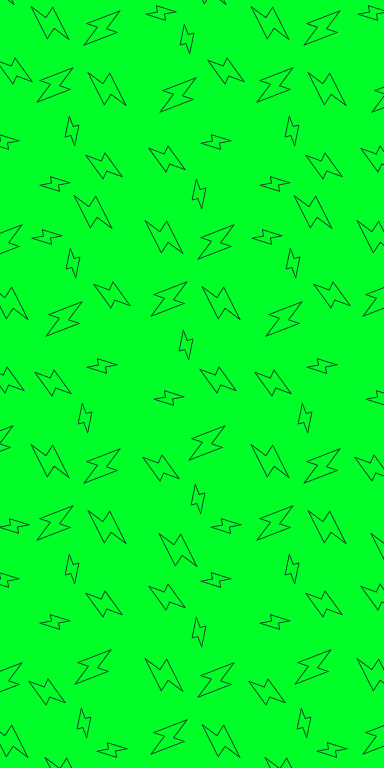
Write a WebGL 2 fragment shader that draws this pattern.

```glsl
#version 300 es
precision highp float;

uniform vec2 u_resolution;
out vec4 outColor;

const vec3 GREEN = vec3(0.0, 1.0, 0.16);
const vec3 INK = vec3(0.12, 0.12, 0.11);

// Lengths are in design units, measured from the top left.
const float CANVAS_HEIGHT = 768.0;
const float LINE_WIDTH = 0.82;
const float BOLT_REACH = 28.0;
const float ROW_PITCH = 438.0;
const vec2 COLUMN_PITCH = vec2(220.0, 212.0);   // even, odd columns
const vec2 EVEN_ORIGIN = vec2(50.0, 23.0);
const vec2 ODD_ORIGIN = vec2(164.0, -201.0);

// The bolts that change on every second row.
const int SWAP_FIRST = 7;
const int SWAP_LAST = 11;
const vec2 SWAP_SHIFT = vec2(0.0, 17.0);
const vec2 UPRIGHT_SHIFT = vec2(11.0, 5.0);

// Bolt kinds; the first four swap in pairs.
const int RISING = 0;
const int STEEP = 1;
const int SLANTED = 2;
const int FLAT = 3;
const int UPRIGHT = 4;

// Tip, notch and shoulder of each kind; the other half is a half turn.
const vec2 OUTLINE[15] = vec2[15](
    vec2(18.0, -17.2), vec2(4.6, 0.8), vec2(15.2, 4.4),
    vec2(-19.0, -16.5), vec2(-4.1, -5.3), vec2(2.7, -15.8),
    vec2(-18.2, -10.7), vec2(-2.7, -5.0), vec2(1.0, -13.0),
    vec2(-15.0, 1.2), vec2(-3.5, -1.0), vec2(-4.6, -7.3),
    vec2(-2.7, -14.7), vec2(1.2, -4.5), vec2(6.9, -6.0)
);

const int BOLT_COUNT = 15;

// Offset within a block, and kind.
const vec3 BOLTS[BOLT_COUNT] = vec3[BOLT_COUNT](
    vec3(0, 0, STEEP), vec3(52, 5, RISING), vec3(5, 62, RISING),
    vec3(57, 66, STEEP), vec3(22, 108, UPRIGHT), vec3(54, 143, SLANTED),
    vec3(5, 161, FLAT), vec3(43, 189, STEEP), vec3(-3, 214, FLAT),
    vec3(23, 240, UPRIGHT), vec3(62, 272, SLANTED), vec3(14, 296, RISING),
    vec3(52, 343, FLAT), vec3(3, 360, SLANTED), vec3(35, 395, UPRIGHT)
);

float segmentDistance(vec2 p, vec2 a, vec2 b) {
    vec2 ab = b - a;
    float t = clamp(dot(p - a, ab) / dot(ab, ab), 0.0, 1.0);
    return length(p - a - ab * t);
}

float halfOutline(vec2 p, vec2 tip, vec2 notch, vec2 shoulder) {
    float d = segmentDistance(p, tip, notch);
    d = min(d, segmentDistance(p, notch, shoulder));
    return min(d, segmentDistance(p, shoulder, -tip));
}

float boltDistance(vec2 p, int kind) {
    vec2 tip = OUTLINE[kind * 3];
    vec2 notch = OUTLINE[kind * 3 + 1];
    vec2 shoulder = OUTLINE[kind * 3 + 2];
    return min(halfOutline(p, tip, notch, shoulder),
               halfOutline(-p, tip, notch, shoulder));
}

// Distance to the nearest bolt in one family of columns.
float columnDistance(vec2 p, float pitch) {
    float nearest = BOLT_REACH;
    for (int i = 0; i < BOLT_COUNT; i++) {
        vec2 q = p - BOLTS[i].xy;
        int kind = int(BOLTS[i].z);
        float row = round(q.y / ROW_PITCH);
        q -= vec2(pitch * round(q.x / pitch), ROW_PITCH * row);

        bool oddRow = (int(row) & 1) == 1;
        if (oddRow && i >= SWAP_FIRST && i <= SWAP_LAST) {
            q -= SWAP_SHIFT;
            if (kind == UPRIGHT) q -= UPRIGHT_SHIFT;
            else kind ^= 1;
        }
        if (dot(q, q) < BOLT_REACH * BOLT_REACH) {
            nearest = min(nearest, boltDistance(q, kind));
        }
    }
    return nearest;
}

void main() {
    float pixel = CANVAS_HEIGHT / u_resolution.y;
    vec2 p = vec2(gl_FragCoord.x, u_resolution.y - gl_FragCoord.y) * pixel;

    float d = min(columnDistance(p - EVEN_ORIGIN, COLUMN_PITCH.x),
                  columnDistance(p - ODD_ORIGIN, COLUMN_PITCH.y));

    // Share of the pixel covered by the line.
    float halfWidth = 0.5 * LINE_WIDTH;
    float coverage = clamp((halfWidth - d) / pixel + 0.5, 0.0, 1.0)
                   - clamp((-halfWidth - d) / pixel + 0.5, 0.0, 1.0);

    outColor = vec4(mix(GREEN, INK, coverage), 1.0);
}
```
